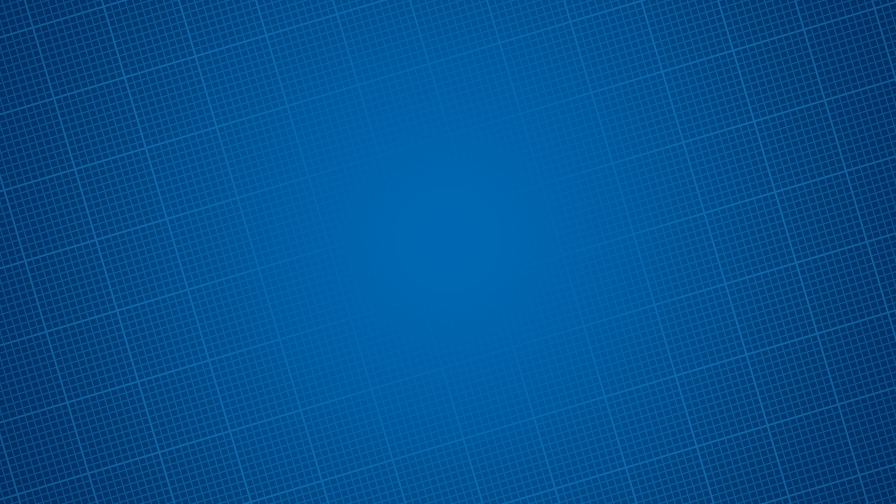
Reproduce this background procedurally as a Shadertoy shader.

```glsl
// Tilted blueprint graph paper on deep blue with a soft central glow.

// Lengths are in canvas heights
const vec2 GLOW_CENTER = vec2(0.889, 0.525);
const float GLOW_RADIUS = 1.08;
const vec3 GLOW_COLOR = vec3(0.000, 0.408, 0.700);
const vec3 EDGE_COLOR = vec3(0.004, 0.178, 0.380);
const vec3 LINE_GLOW = vec3(0.075, 0.225, 0.255);

const float GRID_TILT = 0.289;
const vec2 GRID_ANCHOR_U = vec2(1.119, 1.0);   // on a steep major line
const vec2 GRID_ANCHOR_V = vec2(0.0, 0.773);   // on a shallow major line
const float MAJOR_STEP = 0.1465;
const float MINOR_COUNT = 10.0;
const float MAJOR_WIDTH = 0.0036;
const float MINOR_WIDTH = 0.0025;
const float MAJOR_STRENGTH = 0.75;
const float MINOR_STRENGTH = 0.55;
const vec2 GRID_FADE = vec2(0.08, 0.78);       // radii where lines appear and peak

// Pixel coverage of repeated lines on both axes
vec2 lineCoverage(vec2 p, float spacing, float width, float pixel) {
    vec2 dist = abs(p - spacing * round(p / spacing));
    vec2 overlap = 0.5 * (width + pixel) - dist;
    return clamp(overlap, 0.0, min(width, pixel)) / pixel;
}

float gridAmount(vec2 p, float pixel) {
    vec2 minorLines = lineCoverage(p, MAJOR_STEP / MINOR_COUNT, MINOR_WIDTH, pixel);
    vec2 majorLines = lineCoverage(p, MAJOR_STEP, MAJOR_WIDTH, pixel);
    float minorGrid = max(minorLines.x, minorLines.y) * MINOR_STRENGTH;
    float majorGrid = max(majorLines.x, majorLines.y) * MAJOR_STRENGTH;
    return max(minorGrid, majorGrid);
}

void mainImage(out vec4 fragColor, in vec2 fragCoord) {
    float pixel = 1.0 / iResolution.y;
    vec2 position = fragCoord * pixel;

    // Radial background
    float radius = length(position - GLOW_CENTER);
    vec3 color = mix(GLOW_COLOR, EDGE_COLOR, smoothstep(0.0, GLOW_RADIUS, radius));

    // Rotated grid, fading out towards the glow
    vec2 axisU = vec2(cos(GRID_TILT), sin(GRID_TILT));
    vec2 axisV = vec2(-axisU.y, axisU.x);
    vec2 gridPosition = vec2(dot(position - GRID_ANCHOR_U, axisU),
                             dot(position - GRID_ANCHOR_V, axisV));
    float fade = smoothstep(GRID_FADE.x, GRID_FADE.y, radius);
    color += LINE_GLOW * gridAmount(gridPosition, pixel) * fade;

    fragColor = vec4(color, 1.0);
}
```
